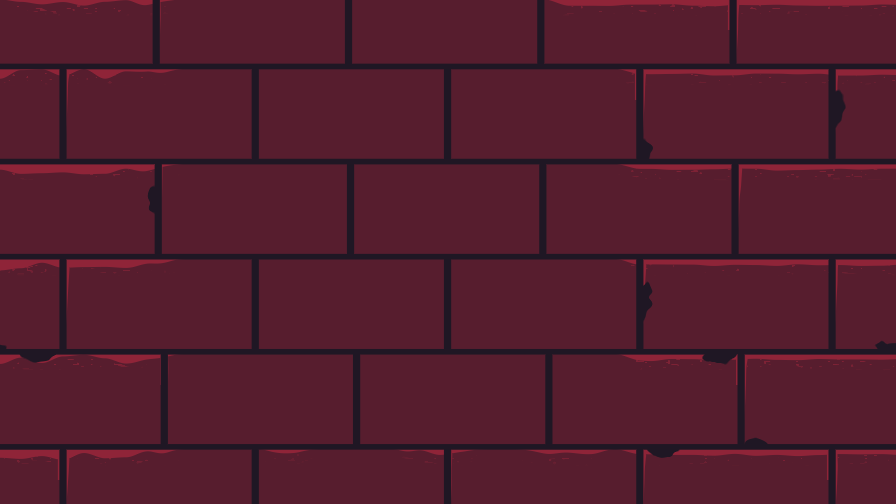
This texture is drawn by a Shadertoy shader. Its source:

```glsl
// Dark red running-bond brick wall with worn, lit rims and chipped edges near the sides.

// Lengths are in canvas heights, measured from the top left.
const vec3 BRICK_COLOR  = vec3(0.34, 0.115, 0.18);
const vec3 MORTAR_COLOR = vec3(0.12, 0.09, 0.14);
const vec3 RIM_COLOR    = vec3(0.56, 0.14, 0.22);
const vec2 BRICK_PITCH  = vec2(0.3815, 0.1887);
const vec2 JOINT_WIDTH  = vec2(0.0144, 0.0112);
const float FIRST_COURSE = 0.1319;   // height of the first bed joint
const float ODD_SHIFT    = 0.125;
const float EVEN_SHIFT   = 0.310;
const float SHIFT_DRIFT  = 0.001;    // slow slip of the even courses
const float LAST_ROW     = 5.0;
const float TOP_RIM      = 0.0115;
const float LEFT_RIM     = 0.008;
const float RIGHT_RIM    = 0.004;
const vec2 CHIP_SIZE     = vec2(0.034, 0.016);  // along the edge, inward
const float CHIP_CHANCE  = 0.7;

float hash(vec2 p) {
    return fract(sin(dot(p, vec2(127.1, 311.7))) * 43758.5);
}

float noise(vec2 p) {
    vec2 i = floor(p), f = fract(p);
    f = f * f * (3.0 - 2.0 * f);
    return mix(mix(hash(i), hash(i + vec2(1, 0)), f.x),
               mix(hash(i + vec2(0, 1)), hash(i + vec2(1, 1)), f.x), f.y);
}

// Wear grows towards both sides and returns in patches on the lowest course.
float wearAt(float x, float row) {
    float leftWear = smoothstep(0.37, 0.26, x);
    float rightStart = row < 0.5 ? 1.08 : 1.22;
    float rightWear = smoothstep(rightStart, rightStart + 0.05, x);
    float lowWear = step(LAST_ROW, row) * smoothstep(0.4, 0.7, noise(vec2(x * 7.0, 3.0)));
    return max(max(leftWear, rightWear), 0.8 * lowWear);
}

// Coverage of a strip that reaches from an edge to the given width.
float strip(float dist, float width, float pixel) {
    return clamp((width - dist) / pixel, 0.0, 1.0);
}

// Bite taken from one hashed place on the brick outline.
float chipMask(vec2 p, vec2 halfSize, vec2 id, float pixel) {
    float angle = 6.2832 * hash(id + 4.7);
    vec2 dir = vec2(cos(angle), sin(angle));
    vec2 center = halfSize * dir / max(abs(dir.x), abs(dir.y));
    vec2 size = abs(dir.x) > abs(dir.y) ? CHIP_SIZE.yx : CHIP_SIZE;
    size *= 0.75 + 0.4 * hash(id + 9.1);
    float ragged = 0.7 * (noise(p * 75.0 + id * 13.0) - 0.5);
    float dist = (length((p - center) / size) - 1.0 + ragged) * CHIP_SIZE.y;
    return clamp(0.5 - dist / pixel, 0.0, 1.0);
}

void mainImage(out vec4 fragColor, in vec2 fragCoord) {
    float pixel = 1.0 / iResolution.y;
    vec2 pos = fragCoord * pixel;
    pos.y = 1.0 - pos.y;

    // Brick lattice
    float course = (pos.y - FIRST_COURSE) / BRICK_PITCH.y + 1.0;
    float row = floor(course);
    float shift = mod(row, 2.0) > 0.5 ? ODD_SHIFT : EVEN_SHIFT + SHIFT_DRIFT * row * row;
    float along = (pos.x - shift) / BRICK_PITCH.x;
    vec2 id = vec2(floor(along), row);
    vec2 p = (fract(vec2(along, course)) - 0.5) * BRICK_PITCH;
    vec2 halfSize = 0.5 * (BRICK_PITCH - JOINT_WIDTH);
    vec2 inset = halfSize - abs(p);
    float face = clamp(0.5 + min(inset.x, inset.y) / pixel, 0.0, 1.0);

    // Lit rims; the canvas top counts as an edge of the cut first course
    float wear = wearAt(pos.x, row);
    float top = min(p.y + halfSize.y, pos.y);
    float ragged = mix(1.0, 0.2, smoothstep(0.8, 1.2, pos.x));
    float wave = 2.0 * noise(vec2(pos.x * 24.0, row * 5.0)) - 1.0;
    float topWidth = TOP_RIM * wear * (1.0 + ragged * wave);
    float fade = clamp(1.0 - top / 0.13, 0.0, 1.0);
    float leftWidth = LEFT_RIM * wear * fade * (0.6 + 0.5 * noise(pos * 30.0));
    float rightWidth = RIGHT_RIM * wear * step(0.5, hash(id + 2.3)) * step(top, 0.06);
    float rim = max(strip(top, topWidth, pixel),
                max(strip(p.x + halfSize.x, leftWidth, pixel),
                    strip(halfSize.x - p.x, rightWidth, pixel)));

    // Short flecks under the top rim
    float fleck = smoothstep(0.85, 0.9, noise(pos * vec2(110.0, 300.0)));
    fleck *= 0.7 * wear * step(0.008, top) * smoothstep(0.034, 0.018, top);

    // Chips on worn bricks only
    float centerX = pos.x - p.x;
    float worn = max(step(0.5, wearAt(centerX, row)), step(LAST_ROW, row));
    worn *= step(hash(id + 6.5), CHIP_CHANCE);
    float chip = worn * chipMask(p, halfSize, id, pixel);

    vec3 color = mix(BRICK_COLOR, RIM_COLOR, max(rim, fleck));
    color = mix(MORTAR_COLOR, color, face * (1.0 - chip));
    fragColor = vec4(color, 1.0);
}
```
